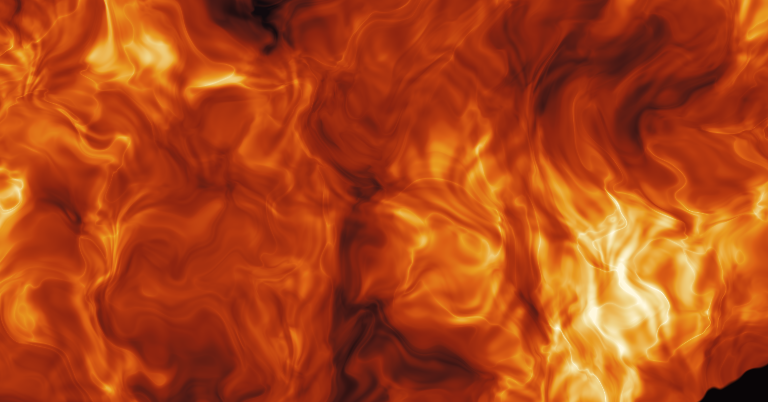
Write a Shadertoy shader that draws this texture.

```glsl
// Draws a wall of billowing fire: curling flames, bright filaments and dark smoke gaps.

const float WARP_BROAD = 0.13;      // size of the large curls
const float WARP_FINE = 0.045;      // size of the small curls
const float BODY_SCALE = 4.5;       // flame tongues per canvas height
const float BODY_GAIN = 1.35;
const float FILAMENT_GAIN = 0.95;
const float STREAK_GAIN = 1.7;
const float STREAK_SCALE = 42.0;
const float STREAK_STEP = 0.008;
const int STREAK_TAPS = 11;
const vec2 FLAME_STRETCH = vec2(1.0, 0.58);
const vec2 SWIRL_CENTRE = vec2(1.6, 0.85);
const float SWIRL_TURN = 1.1;

// Colour ramp, from soot to white heat
const int STOPS = 8;
const vec3 RAMP[STOPS] = vec3[STOPS](
    vec3(0.07, 0.04, 0.05), vec3(0.31, 0.10, 0.08),
    vec3(0.56, 0.14, 0.06), vec3(0.72, 0.22, 0.06),
    vec3(0.86, 0.37, 0.08), vec3(0.91, 0.60, 0.12),
    vec3(0.94, 0.83, 0.54), vec3(1.00, 0.97, 0.86));
const float HEAT[STOPS] = float[STOPS](-2.7, -1.8, -0.95, -0.05, 0.75, 1.5, 2.4, 3.2);

float hash(vec2 cell) {
    vec3 h = fract(cell.xyx * vec3(0.1031, 0.1030, 0.0973));
    h += dot(h, h.yzx + 33.33);
    return fract((h.x + h.y) * h.z);
}

// Smooth value noise in -1..1
float noise(vec2 p) {
    vec2 cell = floor(p);
    vec2 f = fract(p);
    f = f * f * f * (f * (f * 6.0 - 15.0) + 10.0);
    float low = mix(hash(cell), hash(cell + vec2(1, 0)), f.x);
    float high = mix(hash(cell + vec2(0, 1)), hash(cell + vec2(1, 1)), f.x);
    return 2.0 * mix(low, high, f.y) - 1.0;
}

float fbm(vec2 p, int octaves) {
    float sum = 0.0, amplitude = 1.0;
    for (int i = 0; i < octaves; i++) {
        sum += amplitude * noise(p);
        p = mat2(1.6, 1.2, -1.2, 1.6) * p + 17.3;
        amplitude *= 0.54;
    }
    return sum;
}

vec2 fbm2(vec2 p, int octaves) {
    return vec2(fbm(p, octaves), fbm(p + vec2(31.7, 11.9), octaves));
}

mat2 rotation(float a) {
    return mat2(cos(a), sin(a), -sin(a), cos(a));
}

float blob(vec2 p, vec2 centre, vec2 radius) {
    vec2 d = (p - centre) / radius;
    return exp(-dot(d, d));
}

// Broad placing of hot hearths and smoke gaps
float hearths(vec2 p) {
    float hot = 1.5 * blob(p, vec2(1.56, 0.20), vec2(0.28, 0.26))
              + 0.8 * blob(p, vec2(1.65, 0.52), vec2(0.34, 0.14))
              + 1.2 * blob(p, vec2(0.14, 0.13), vec2(0.22, 0.15))
              + 0.8 * blob(p, vec2(1.10, 0.60), vec2(0.14, 0.11))
              + 0.8 * blob(p, vec2(0.38, 0.82), vec2(0.13, 0.20))
              + 0.6 * blob(p, vec2(0.06, 0.68), vec2(0.16, 0.20));
    float smoke = 2.7 * blob(p, vec2(0.63, 0.99), vec2(0.16, 0.11))
                + 1.9 * blob(p, vec2(0.18, 0.38), vec2(0.08, 0.19))
                + 1.9 * blob(p, vec2(1.28, 0.23), vec2(0.05, 0.11))
                + 0.6 * blob(p, vec2(1.50, 0.83), vec2(0.45, 0.17));
    return hot - smoke;
}

// Thin bright creases where the noise crosses zero
float filament(vec2 p) {
    return pow(1.0 - abs(noise(p)), 5.0) - 0.25;
}

// Fine grain smeared along the curving flow
float streaks(vec2 p, float lean) {
    float sum = 0.0;
    for (int i = 0; i < STREAK_TAPS; i++) {
        float angle = 1.75 + lean + 1.5 * noise(p * 5.0 + 8.0);
        p += STREAK_STEP * vec2(cos(angle), sin(angle));
        sum += noise(p * STREAK_SCALE);
    }
    return sum / float(STREAK_TAPS);
}

vec3 fireColor(float heat) {
    vec3 color = RAMP[0];
    for (int i = 1; i < STOPS; i++)
        color = mix(color, RAMP[i], clamp((heat - HEAT[i - 1]) / (HEAT[i] - HEAT[i - 1]), 0.0, 1.0));
    return color;
}

void mainImage(out vec4 fragColor, in vec2 fragCoord) {
    vec2 p = fragCoord / iResolution.y;

    // Flames rise, but roll over sideways around the swirl
    float turn = SWIRL_TURN * blob(p, SWIRL_CENTRE, vec2(0.45, 0.30));
    vec2 flow = rotation(turn) * (p - SWIRL_CENTRE) + SWIRL_CENTRE;
    vec2 broad = WARP_BROAD * fbm2(flow * 3.2, 3);
    vec2 curled = flow + broad;
    curled += WARP_FINE * fbm2(curled * 9.0 + 5.0, 3);
    vec2 flame = curled * FLAME_STRETCH;

    // Heat: layout, flame bodies, filaments, then streaks
    float heat = hearths(p + 0.55 * (curled - flow)) + BODY_GAIN * fbm(flame * BODY_SCALE, 5);
    float glow = 0.35 + 0.65 * smoothstep(-1.0, 1.4, heat);
    float threads = filament(flame * 6.0 + 40.0) + 0.75 * filament(flame * 13.0 + 70.0);
    heat += FILAMENT_GAIN * glow * threads;
    heat += STREAK_GAIN * glow * streaks(p + 0.4 * broad, -turn);
    vec3 color = fireColor(heat);

    // Charred ground in the lower right corner
    float ground = 0.55 * (p.x - 1.73) + 0.015 * noise(p * 30.0) - p.y;
    color = mix(color, RAMP[0] * 0.5, smoothstep(-0.004, 0.006, ground));
    fragColor = vec4(color, 1.0);
}
```
